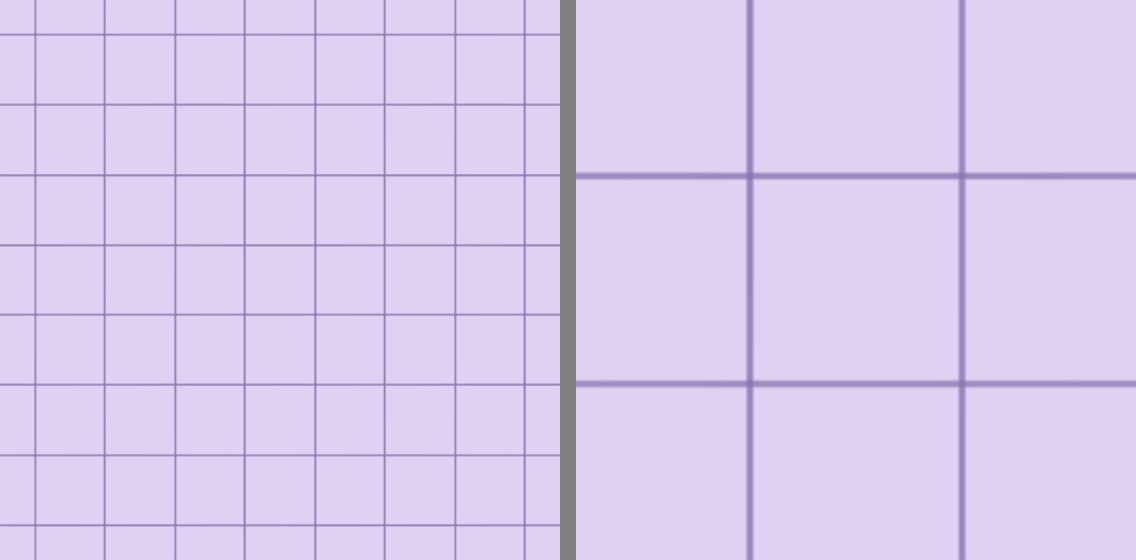
Left, the full canvas; right, a detail of the centre.
Give the GLSL for this pattern, as a Shadertoy shader.

```glsl
// Lavender graph paper: eight by eight square cells ruled with thin violet lines.
// Each line runs through a cell centre, with a tiny shift and its own ink strength;
// two translucent passes of ink make the crossings slightly darker.

float hash(float n) {
    return fract(sin(n * 12.9898 + 4.1) * 43758.5453);
}

// Soft-edged line at the given offset from the cell centre, in cell units
float ruledLine(float coord, float offset, float pixel) {
    float dist = abs(fract(coord) - 0.5 - offset);
    float soft = max(0.011, 0.75 * pixel);
    return 1.0 - smoothstep(0.0155 - soft, 0.0155 + soft, dist);
}

// Ink strength: varies per line, and faintly along it in whole waves
float inkStrength(float index, float along) {
    float wave = sin(6.2831853 * (along * 0.25 + hash(index + 9.0)));
    return 0.70 + 0.10 * hash(index) + 0.015 * wave;
}

void mainImage(out vec4 fragColor, in vec2 fragCoord) {
    vec2 grid = 8.0 * fragCoord / iResolution.xy;
    vec2 cell = floor(grid);
    vec2 pixel = 8.0 / iResolution.xy;

    // Alternate columns and alternate pairs of rows sit slightly off centre
    float shiftX = mod(cell.x, 2.0) < 1.0 ? 0.005 : -0.005;
    float shiftY = mod(cell.y, 4.0) < 2.0 ? -0.005 : 0.005;

    float vertical = ruledLine(grid.x, shiftX, pixel.x) * inkStrength(cell.x, grid.y);
    float horizontal = ruledLine(grid.y, shiftY, pixel.y) * inkStrength(cell.y + 20.0, grid.x);

    // Paper, then the two passes of ink
    vec3 paper = vec3(0.871, 0.820, 0.945);
    vec3 ink = vec3(0.530, 0.440, 0.690);
    vec3 color = mix(paper, ink, vertical);
    color = mix(color, ink, horizontal);

    fragColor = vec4(color, 1.0);
}
```
